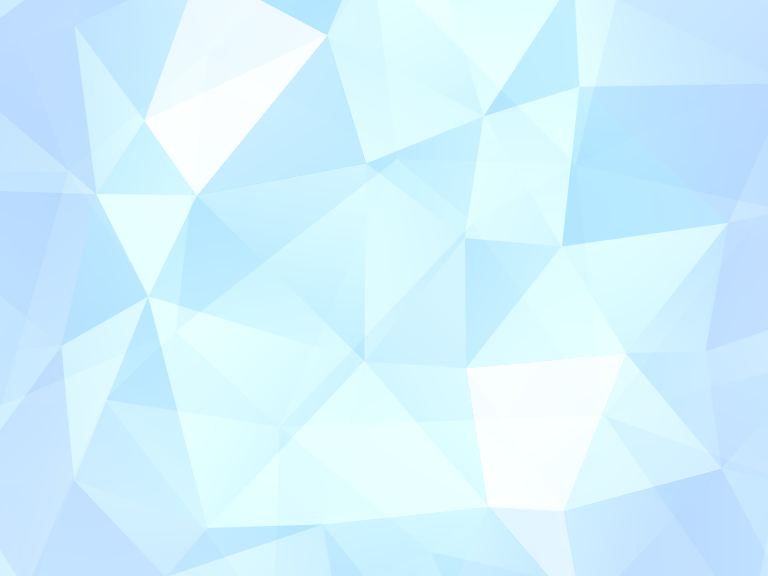
Write a Shadertoy shader that draws this background.

```glsl
// Pale icy-blue low-poly background: shaded triangles under a translucent second mesh.

vec2 hash2(vec2 p) {
    vec3 q = fract(p.xyx * vec3(0.1031, 0.1030, 0.0973));
    q += dot(q, q.yzx + 33.33);
    return fract((q.xx + q.yz) * q.zy);
}

// Jittered lattice vertex
vec2 meshVertex(vec2 id, float seed) {
    return id + 0.76 * (hash2(id + seed) - 0.5);
}

// Signed distance to the line a-b, positive on its left
float lineSide(vec2 p, vec2 a, vec2 b) {
    vec2 e = normalize(b - a);
    return e.x * (p.y - a.y) - e.y * (p.x - a.x);
}

// Adds one triangle as (middle, tone, 1), weighted by coverage
void addTriangle(inout vec4 sum, vec2 p, vec2 a, vec2 b, vec2 c, float aa, vec2 id) {
    float winding = sign(lineSide(c, a, b));
    float inside = min(lineSide(p, a, b) * winding,
                   min(lineSide(p, b, c) * winding, lineSide(p, c, a) * winding));
    float cover = smoothstep(-aa, aa, inside);
    vec2 middle = (a + b + c) / 3.0;
    vec2 rnd = hash2(id);
    float angle = 6.2832 * rnd.y;
    float tone = rnd.x + 0.32 * dot(p - middle, vec2(cos(angle), sin(angle)));
    sum += cover * vec4(middle, tone, 1.0);
}

// Irregular triangle mesh: returns triangle middle (xy) and tone (z) at p
vec3 triangleMesh(vec2 p, float aa, float seed) {
    vec4 sum = vec4(0.0);
    for (int j = -1; j <= 1; j++)
    for (int i = -1; i <= 1; i++) {
        vec2 id = floor(p) + vec2(i, j);
        vec2 a = meshVertex(id, seed);
        vec2 b = meshVertex(id + vec2(1, 0), seed);
        vec2 c = meshVertex(id + vec2(1, 1), seed);
        vec2 d = meshVertex(id + vec2(0, 1), seed);
        vec2 key = id + seed + 57.0;
        // Split each quad along its shorter diagonal
        if (distance(a, c) < distance(b, d)) {
            addTriangle(sum, p, a, b, c, aa, key);
            addTriangle(sum, p, a, c, d, aa, key + 31.7);
        } else {
            addTriangle(sum, p, a, b, d, aa, key);
            addTriangle(sum, p, b, c, d, aa, key + 31.7);
        }
    }
    return sum.xyz / max(sum.w, 0.001);
}

void mainImage(out vec4 fragColor, in vec2 fragCoord) {
    vec2 p = (fragCoord - 0.5 * iResolution.xy) / iResolution.y;
    float pixel = 0.8 / iResolution.y;

    // Main facets
    float scale = 4.2;
    vec3 facet = triangleMesh(p * scale + 20.4, pixel * scale, 13.0);
    vec2 center = (facet.xy - 20.4) / scale;
    float tone = smoothstep(-0.1, 0.95, facet.z);

    // Cyan core turning periwinkle toward the rim
    vec2 q = mix(center, p, 0.5) - vec2(0.0, 0.06);
    float rim = smoothstep(0.4, 0.68, length(q * vec2(1.0, 0.85)));
    vec3 core = mix(vec3(0.71, 0.91, 1.0), vec3(0.89, 1.0, 1.0), tone);
    vec3 border = mix(vec3(0.74, 0.86, 1.0), vec3(0.81, 0.93, 1.0), tone);
    vec3 color = mix(core, border, rim);
    color -= vec3(0.05, 0.03, 0.0) * (1.0 - smoothstep(0.05, 0.25, length(center)));

    // Two bright facet groups on opposite sides
    vec2 spot = vec2(-0.29, 0.32);
    float nearSpot = min(distance(center, spot), distance(center, -spot));
    float glow = 1.0 - smoothstep(0.10, 0.17, nearSpot);
    color = mix(color, vec3(0.99, 1.0, 1.0), glow * (0.8 + 0.2 * tone));

    // Translucent larger facets crossing the first mesh
    vec2 turned = mat2(0.83, 0.56, -0.56, 0.83) * p;
    float veil = triangleMesh(turned * 3.1 + 40.7, pixel * 3.1, 71.0).z;
    color += vec3(0.07, 0.045, 0.0) * (veil - 0.45) * (1.0 - 0.7 * glow);

    fragColor = vec4(clamp(color, 0.0, 1.0), 1.0);
}
```
